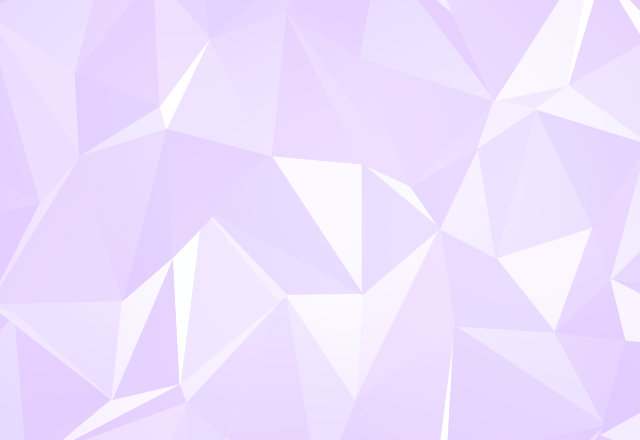
Write a Shadertoy shader that draws this background.

```glsl
const vec2 CELLS = vec2(5.5, 4.7);   // mesh cells per canvas height
const vec3 LILAC = vec3(0.87, 0.77, 1.0);
const vec3 WHITE = vec3(1.0);

float hash(vec2 p, float seed) {
    vec3 q = fract(vec3(p.xyx) * vec3(0.1031, 0.1030, 0.0973) + seed * 0.173);
    q += dot(q, q.yzx + 33.33);
    return fract((q.x + q.y) * q.z);
}

float cross2(vec2 a, vec2 b) {
    return a.x * b.y - a.y * b.x;
}

// Mesh corner, moved far enough for some facets to fold into slivers
vec2 meshVertex(vec2 id, float jitter) {
    vec2 offset = vec2(hash(id, 1.0), hash(id, 2.0)) - 0.5;
    return (id + jitter * offset) / CELLS;
}

float segmentDistance(vec2 p, vec2 a, vec2 b) {
    vec2 ab = b - a;
    float along = clamp(dot(p - a, ab) / max(dot(ab, ab), 1e-6), 0.0, 1.0);
    return length(p - a - along * ab);
}

// Full inside, fading over one edge width outside, so shared edges leave no seam
float triangleCoverage(vec2 p, vec2 a, vec2 b, vec2 c, float edge) {
    float turn = sign(cross2(b - a, c - a));
    float inside = min(min(turn * cross2(b - a, p - a),
                           turn * cross2(c - b, p - b)),
                           turn * cross2(a - c, p - c));
    float d = min(min(segmentDistance(p, a, b), segmentDistance(p, b, c)),
                  segmentDistance(p, c, a));
    return inside >= 0.0 ? 1.0 : 1.0 - smoothstep(0.0, edge, d);
}

// Twice the area over the longest side squared: near zero for slivers
float plumpness(vec2 a, vec2 b, vec2 c) {
    vec2 ab = b - a, bc = c - b, ca = a - c;
    float longest = max(max(dot(ab, ab), dot(bc, bc)), dot(ca, ca));
    return abs(cross2(ab, ca)) / max(longest, 1e-6);
}

vec3 facetColor(vec2 p, vec2 a, vec2 b, vec2 c, vec2 id, float seed, float glow) {
    float shade = hash(id, seed);
    float sliver = 1.0 - smoothstep(0.12, 0.38, plumpness(a, b, c));
    float tone = 0.12 + 0.36 * glow;
    tone += (shade - 0.5) * mix(0.16, 0.38, glow);
    tone += 0.3 * pow(shade, 7.0);
    tone += 0.55 * sliver * step(0.45, hash(id, seed + 1.0));

    // Faint ramp across the facet
    float angle = 6.2832 * hash(id, seed + 2.0);
    tone += 0.25 * dot(p - (a + b + c) / 3.0, vec2(cos(angle), sin(angle)));

    vec3 color = mix(LILAC, WHITE, clamp(tone, 0.0, 1.0));
    color.r += 0.014 * (hash(id, seed + 3.0) - 0.5);
    return color;
}

void mainImage(out vec4 fragColor, in vec2 fragCoord) {
    vec2 p = fragCoord / iResolution.y;
    vec2 uv = fragCoord / iResolution.xy;
    float edge = 1.2 / iResolution.y;

    // Soft light right of the centre
    vec2 fromLight = uv - vec2(0.62, 0.54);
    float glow = exp(-2.4 * dot(fromLight, fromLight));
    vec3 color = mix(LILAC, WHITE, 0.12 + 0.36 * glow);

    // Paint nearby cells in a fixed order, two facets each
    vec2 base = floor(p * CELLS);
    for (int j = -2; j <= 2; j++) {
        for (int i = -2; i <= 2; i++) {
            vec2 id = base + vec2(i, j);
            vec2 key = id + 40.0;
            vec2 a = meshVertex(id, 1.15);
            vec2 b = meshVertex(id + vec2(1, 0), 1.15);
            vec2 c = meshVertex(id + vec2(1, 1), 1.15);
            vec2 d = meshVertex(id + vec2(0, 1), 1.15);

            // Rotate the corners to flip the diagonal
            if (hash(key, 3.0) < 0.4) {
                vec2 first = a;
                a = b; b = c; c = d; d = first;
            }
            color = mix(color, facetColor(p, a, b, c, key, 5.0, glow),
                        triangleCoverage(p, a, b, c, edge));
            color = mix(color, facetColor(p, a, c, d, key, 11.0, glow),
                        triangleCoverage(p, a, c, d, edge));
        }
    }
    fragColor = vec4(clamp(color, 0.0, 1.0), 1.0);
}
```
